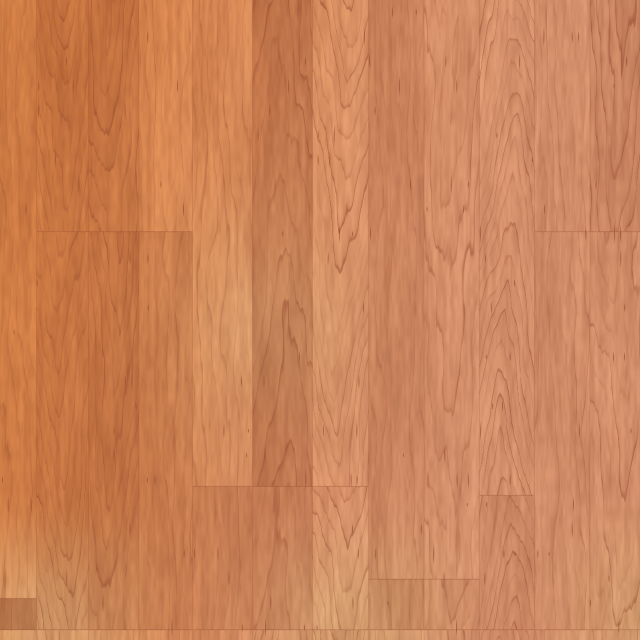
A Shadertoy shader for this texture:

```glsl
// Strip wood floor: twelve columns of upright boards with staggered end joints.
// Each board gets its own tone and growth rings (arched or straight contour lines
// bent by layered sines), over a slow orange-to-pink drift, fibres and dark flecks.

const float BOARD_WIDTH = 0.0863;
const float FIRST_SEAM = 0.0586;
const float LAST_ROW = 0.016;        // height of the cut row at the bottom
const float SEAM_WIDTH = 0.0014;
const float TONE_CONTRAST = 0.085;
const float RING_STRENGTH = 0.52;
const float FIBRE_STRENGTH = 0.12;
const vec2 FLECK_CELLS = vec2(110.0, 26.0);
const float FLECK_SHARE = 0.05;

const vec3 ORANGE = vec3(0.80, 0.475, 0.26);
const vec3 PINK = vec3(0.815, 0.548, 0.408);
const vec3 TAN = vec3(0.82, 0.61, 0.42);
const vec3 RING_BROWN = vec3(0.56, 0.27, 0.17);

// Per column: end joint height, tone above and below it, and arches per canvas
// height (positive arches point up, negative point down, zero is straight grain).
const float JOINT[12] = float[](0.065, 0.638, 0.638, 0.638, 0.24, 0.24,
                                0.24, 0.095, 0.095, 0.226, 0.638, 0.638);
const float TONE_ABOVE[12] = float[](0.1, -0.3, -0.5, 0.8, 0.7, -1.0,
                                     0.8, -0.3, 0.3, 0.5, 0.4, -0.6);
const float TONE_BELOW[12] = float[](-1.8, -0.4, -0.7, -0.3, -0.4, -0.8,
                                     0.5, -0.8, -0.3, -0.3, 0.0, 0.0);
const float ARCHES[12] = float[](0.0, -14.0, -8.0, 0.0, 0.0, 7.0,
                                 -17.0, 0.0, -5.0, 20.0, 0.0, -7.0);

float hash(vec2 p) {
    vec3 q = fract(p.xyx * 0.1031);
    q += dot(q, q.yzx + 33.33);
    return fract((q.x + q.y) * q.z);
}

float valueNoise(vec2 p) {
    vec2 i = floor(p), f = fract(p);
    f = f * f * (3.0 - 2.0 * f);
    return mix(mix(hash(i), hash(i + vec2(1, 0)), f.x),
               mix(hash(i + vec2(0, 1)), hash(i + vec2(1, 1)), f.x), f.y);
}

// Layered sines, about -1 to 1.
float wander(vec2 p) {
    return 0.55 * sin(p.x + 1.6 * sin(p.y * 0.8))
         + 0.30 * sin(1.9 * p.y + 1.3 * sin(1.7 * p.x))
         + 0.15 * sin(3.7 * p.x - 4.3 * p.y);
}

// Growth rings: x is a soft broad shade, y a thin late-wood line.
vec2 growthRings(float across, float height, float arches, float seed) {
    float heart = across - 0.5 - 0.13 * sin(height * 7.0 + seed);
    float bend = wander(vec2(across * 4.0 + seed, height * 9.0 + seed));
    float jag = wander(vec2(across * 21.0 + seed, height * 24.0));
    float arched = arches * height + (4.0 + 0.2 * abs(arches)) * sqrt(heart * heart + 0.006);
    float straight = 6.0 * across + 0.8 * height;
    float ring = (arches == 0.0 ? straight : arched) + 0.8 * bend + 0.18 * jag + seed;
    float phase = fract(ring);
    float fall = 1.0 - smoothstep(0.94, 1.0, phase);
    float weight = 0.25 + 0.75 * hash(vec2(floor(ring), seed));
    weight *= 0.6 + 0.8 * valueNoise(vec2(across * 5.0, height * 20.0) + seed);
    return weight * fall * vec2(phase * phase * phase, smoothstep(0.8, 0.94, phase));
}

// Short upright dark ticks, at most one per cell.
float flecks(vec2 uv) {
    vec2 grid = uv * FLECK_CELLS, cell = floor(grid), d = fract(grid) - 0.5;
    d.x += 0.4 * (hash(cell + 7.0) - 0.5) + 0.3 * d.y * (hash(cell + 11.0) - 0.5);
    float size = 0.1 + 0.4 * hash(cell + 19.0);
    float tick = 1.0 - smoothstep(0.3, 1.0, length(d / vec2(0.14, size)));
    return tick * step(1.0 - FLECK_SHARE, hash(cell + 3.0));
}

vec3 floorColour(vec2 uv) {
    // Board layout; the columns on the left are slightly narrower.
    float offset = (uv.x - 0.28) / 0.143;
    float column = (uv.x - FIRST_SEAM) / BOARD_WIDTH + 0.2 * exp(-offset * offset) + 1.0;
    int board = clamp(int(floor(column)), 0, 11);
    float across = fract(column), joint = JOINT[board];
    bool below = uv.y < joint, cutRow = uv.y < LAST_ROW;
    float seed = float(board) * 2.37 + (below ? 5.1 : 0.0) + (cutRow ? 9.3 : 0.0);

    // Slow colour drift, with tan patches in the middle and along the bottom.
    vec3 colour = mix(ORANGE, PINK, smoothstep(0.05, 0.9, uv.x + 0.2 * (1.0 - uv.y)));
    vec2 fromPatch = (uv - vec2(0.42, 0.49)) / vec2(0.14, 0.16);
    float patchTan = 0.55 * exp(-dot(fromPatch, fromPatch));
    float bottomTan = (1.0 - smoothstep(0.03, 0.24, uv.y)) * (0.5 + 0.5 * sin(13.0 * uv.x + 0.66));
    colour = mix(colour, TAN, max(patchTan, 0.8 * bottomTan));

    // Board tone, mottling and fibres.
    float tone = cutRow ? 0.3 : (below ? TONE_BELOW[board] : TONE_ABOVE[board]);
    tone += 0.5 * wander(vec2(across * 2.0 + seed, uv.y * 8.0 + seed));
    colour *= 1.0 + TONE_CONTRAST * tone * vec3(0.7, 1.1, 1.3);
    float fibre = valueNoise(uv * vec2(150.0, 12.0) + seed)
                + 0.8 * valueNoise(uv * vec2(310.0, 55.0) + seed) - 0.9;
    colour *= 1.0 + FIBRE_STRENGTH * fibre * vec3(0.7, 1.0, 1.15);

    // Rings, flecks, then seams.
    vec2 rings = growthRings(across, uv.y, ARCHES[board], seed);
    float shade = RING_STRENGTH * (0.35 * rings.x + 0.65 * rings.y);
    colour = mix(colour, RING_BROWN, shade * (ARCHES[board] == 0.0 ? 0.6 : 1.0));
    colour = mix(colour, RING_BROWN, 0.6 * flecks(uv));
    float sideSeam = min(across, 1.0 - across) * BOARD_WIDTH;
    float endSeam = min(abs(uv.y - joint), abs(uv.y - LAST_ROW));
    float seam = max(0.22 * (1.0 - smoothstep(0.0, SEAM_WIDTH, sideSeam)),
                     0.35 * (1.0 - smoothstep(0.0, SEAM_WIDTH, endSeam)));
    return mix(colour, RING_BROWN, seam);
}

void mainImage(out vec4 fragColor, in vec2 fragCoord) {
    vec3 sum = vec3(0.0);
    for (int i = 0; i < 4; i++) {    // four samples smooth the edges
        vec2 shift = vec2(i % 2, i / 2) * 0.5 - 0.25;
        sum += floorColour((fragCoord + shift) / iResolution.xy);
    }
    fragColor = vec4(sum * 0.25, 1.0);
}
```
